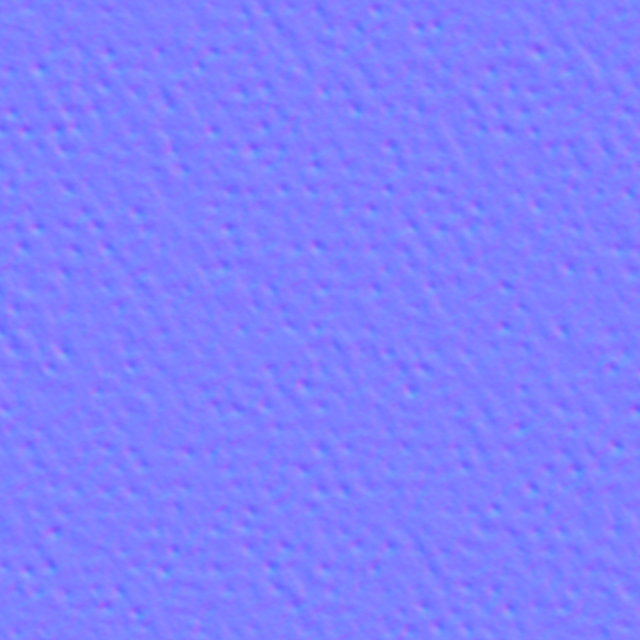
Reproduce this texture map procedurally as a WebGL 1 fragment shader.

```glsl
precision highp float;
// Tangent-space normal map of a soft, woven, grainy surface.
// A height field sums staggered pits, short slanted creases and fine grain;
// its slope, taken by finite differences, is encoded as a colour.

uniform vec2 u_resolution;

const vec2 WEAVE_COUNT = vec2(24.0, 32.0);    // pits per canvas width and height
const vec2 PIT_RADIUS = vec2(0.0066, 0.0062);
const vec2 CREASE_DIR = vec2(0.60, -0.80);    // creases fall steeply to the right
const vec2 GRAIN_DIR = vec2(0.90, 0.436);     // grain is turned against the creases
const float SLOPE_STEP = 0.0012;

float hash(vec2 cell, float seed) {
  return fract(sin(dot(cell, vec2(127.1, 311.7)) + seed * 74.7) * 43758.5453);
}

// Value noise with quintic blending, so that its slope stays smooth
float noise(vec2 p, float seed) {
  vec2 i = floor(p);
  vec2 f = fract(p);
  vec2 w = f * f * f * (f * (f * 6.0 - 15.0) + 10.0);
  float low = mix(hash(i, seed), hash(i + vec2(1.0, 0.0), seed), w.x);
  float high = mix(hash(i + vec2(0.0, 1.0), seed), hash(i + vec2(1.0, 1.0), seed), w.x);
  return mix(low, high, w.y);
}

// Coordinates along and across a unit direction
vec2 alongAcross(vec2 p, vec2 dir) {
  return vec2(dot(p, dir), dot(p, vec2(-dir.y, dir.x)));
}

// Staggered rows of jittered dimples of varied depth
float pits(vec2 p, vec2 count, vec2 radius) {
  float depth = 0.0;
  float row = floor(p.y * count.y);
  for (int j = -1; j <= 1; j++) {
    float y = row + float(j);
    float stagger = 0.5 * mod(y, 2.0);
    float column = floor(p.x * count.x - stagger);
    for (int i = -1; i <= 1; i++) {
      vec2 cell = vec2(column + float(i), y);
      vec2 jitter = vec2(hash(cell, 1.0), hash(cell, 2.0)) - 0.5;
      vec2 centre = (cell + vec2(stagger + 0.5, 0.5) + 0.35 * jitter) / count;
      vec2 d = p - centre;
      d.x += 0.15 * d.y;                      // lean along the creases
      d /= radius;
      float strength = hash(cell, 3.0);
      depth += (0.0005 + 0.0020 * strength * strength) * exp(-0.5 * dot(d, d));
    }
  }
  return depth;
}

// Short ridges along one direction, fading in and out in patches
float creases(vec2 p, vec2 dir) {
  float patches = mix(0.3, 1.7, noise(p * 11.0, 4.0));
  return patches * (noise(alongAcross(p, dir) * vec2(23.0, 48.0), 5.0) - 0.5);
}

// Small irregular bumps in two sizes
float grain(vec2 p, vec2 dir) {
  vec2 q = alongAcross(p, dir);
  return noise(q * vec2(60.0, 72.0), 6.0) + 0.28 * noise(q.yx * vec2(128.0, 115.0), 7.0);
}

float height(vec2 p) {
  return 0.0012 * creases(p, CREASE_DIR)
       + 0.0012 * grain(p, GRAIN_DIR)
       - pits(p, WEAVE_COUNT, PIT_RADIUS);
}

void main() {
  vec2 p = gl_FragCoord.xy / u_resolution.y;

  // Slope of the height field
  float here = height(p);
  float right = height(p + vec2(SLOPE_STEP, 0.0));
  float above = height(p + vec2(0.0, SLOPE_STEP));
  vec2 slope = vec2(right - here, above - here) / SLOPE_STEP;

  // Unit normal packed into the 0..1 range
  vec3 normal = normalize(vec3(-slope, 1.0));
  gl_FragColor = vec4(0.5 + 0.5 * normal, 1.0);
}
```
